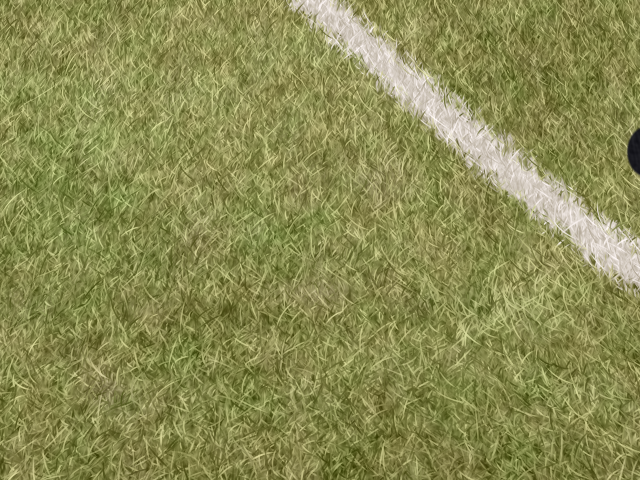
Write a Shadertoy shader that draws this texture.

```glsl
vec3 hash3(vec2 p) {
    vec3 q = fract(vec3(p.xyx) * vec3(0.1031, 0.1030, 0.0973));
    q += dot(q, q.yxz + 33.33);
    return fract((q.xxy + q.yzz) * q.zyx);
}

float gradientNoise(vec2 p) {
    vec2 i = floor(p), f = p - i;
    vec2 u = f * f * f * (f * (f * 6.0 - 15.0) + 10.0);
    vec4 corner;
    for (int k = 0; k < 4; k++) {
        vec2 o = vec2(k & 1, k >> 1);
        float a = 6.2832 * hash3(i + o + 71.0).x;
        corner[k] = dot(vec2(cos(a), sin(a)), f - o);
    }
    vec2 row = mix(corner.xz, corner.yw, u.x);
    return mix(row.x, row.y, u.y);
}

float fbm(vec2 p) {
    float sum = 0.0, amp = 0.7;
    for (int i = 0; i < 4; i++) {
        sum += amp * gradientNoise(p);
        p = mat2(1.6, 1.2, -1.2, 1.6) * p + 3.7;
        amp *= 0.5;
    }
    return sum;
}

float spot(vec2 p, vec2 centre, vec2 radius) {
    vec2 d = (p - centre) / radius;
    return exp(-dot(d, d));
}

vec3 grassColor(float tone, float lush, float dry) {
    vec3 c = mix(vec3(0.325, 0.325, 0.105), vec3(0.75, 0.74, 0.50), tone);
    c += lush * vec3(-0.055, 0.008, -0.025);
    return mix(c, mix(vec3(0.39, 0.35, 0.21), vec3(0.80, 0.76, 0.62), tone), dry);
}

vec3 chalkColor(float tone) {
    return mix(vec3(0.69, 0.65, 0.58), vec3(0.94, 0.91, 0.89), tone);
}

// Signed distance to the painted stripe running down to the right
float stripe(vec2 p) {
    float along = p.x - 0.656;
    float offset = (p.y - 1.0 + 0.835 * along) * 0.768;
    offset += 0.012 * sin(along * 4.64);
    return abs(offset) - 0.037 - 0.004 * along;
}

void mainImage(out vec4 fragColor, in vec2 fragCoord) {
    vec2 p = fragCoord / iResolution.y;
    p.x += 0.66667 - 0.5 * iResolution.x / iResolution.y;

    // Mild perspective: nearer grass is larger
    float depth = 1.0 + 0.4 * p.y;
    vec2 ground = vec2((p.x - 0.667) * depth, p.y * (1.0 + 0.2 * p.y)) + 4.0;
    float pixel = depth / iResolution.y;

    // Broad patches of lush, dry and shaded turf
    float lush = 0.15 + 0.9 * fbm(ground * 9.0 + 9.0)
        + 0.65 * spot(p, vec2(0.14, 0.60), vec2(0.20, 0.22))
        + 0.6 * spot(p, vec2(0.59, 0.51), vec2(0.10, 0.06))
        + 0.35 * spot(p, vec2(0.40, 0.22), vec2(0.09, 0.10))
        + 0.35 * spot(p, vec2(1.00, 0.24), vec2(0.20, 0.12));
    float dry = 0.10 + 0.5 * fbm(ground * 9.0 + 20.0)
        + 0.50 * spot(p, vec2(0.22, 0.18), vec2(0.06, 0.05))
        + 0.30 * spot(p, vec2(0.39, 0.50), vec2(0.06, 0.09))
        + 0.60 * spot(p, vec2(0.67, 0.39), vec2(0.07, 0.03))
        + 0.30 * spot(p, vec2(0.77, 0.62), vec2(0.10, 0.05));
    lush = clamp(lush, -0.1, 1.0);
    dry = clamp(dry, 0.0, 0.75);
    float clumps = gradientNoise(ground * vec2(24.0, 15.0))
        + 0.8 * gradientNoise(ground * vec2(42.0, 28.0) + 5.0);
    float light = 0.04 * smoothstep(0.0, 0.9, p.y) - 0.02
        + 0.16 * fbm(ground * 6.0) + 0.22 * clumps
        + 0.10 * spot(p, vec2(0.40, 0.78), vec2(0.40, 0.25))
        + 0.06 * spot(p, vec2(1.05, 0.40), vec2(0.20, 0.15))
        + 0.12 * spot(p, vec2(0.67, 0.39), vec2(0.07, 0.03))
        - 0.08 * spot(p, vec2(0.40, 0.30), vec2(0.16, 0.12))
        - 0.10 * spot(p, vec2(1.15, 0.85), vec2(0.20, 0.14))
        - 0.10 * spot(p, vec2(0.65, 0.0), vec2(0.7, 0.10));

    // Fibrous layer beneath the blades
    float fibre = gradientNoise(ground * vec2(120.0, 48.0))
        + 0.7 * gradientNoise(ground * vec2(70.0, 100.0));
    float paint = stripe(p) + 0.012 * gradientNoise(ground * 25.0);
    float paintEdge = paint + 0.03 * gradientNoise(ground * vec2(60.0, 30.0));
    float baseTone = 0.36 + light + 0.55 * fibre;
    vec3 color = mix(grassColor(baseTone, lush, dry), chalkColor(baseTone + 0.15),
        smoothstep(0.010, -0.010, paintEdge));

    // Curved blades, from short dense ones to long sparse ones
    for (int layer = 0; layer < 8; layer++) {
        float count = 68.0 - 7.0 * float(layer);
        vec2 g = ground * count + float(layer) * 17.3;
        vec2 cell = floor(g);
        for (int k = 0; k < 9; k++) {
            vec2 id = cell + vec2(k % 3, k / 3) - 1.0;
            vec3 place = hash3(id + float(layer) * 31.0);
            vec3 look = hash3(id + 57.0 + float(layer) * 13.0);
            vec2 v = g - id - place.xy;
            float a = (place.z - 0.5) * mix(2.7, 1.7, p.y);
            v = mat2(cos(a), sin(a), -sin(a), cos(a)) * v;
            float side = abs(v.x - (look.y - 0.5) * 0.6 * v.y * v.y);
            float taper = 1.0 - smoothstep(0.3, 0.9, abs(v.y));
            float width = count * 0.0017 * (0.4 + 0.6 * taper);
            float soft = count * pixel * 0.6;
            float cover = taper * (1.0 - smoothstep(width - soft, width + soft, side));
            float tone = 0.49 + light + (look.x - 0.47) * 1.3 + 0.014 * float(layer);
            float chalk = smoothstep(0.006, -0.006, paint + (look.z - 0.45) * 0.045);
            vec3 blade = mix(grassColor(tone, lush, dry * 1.3 * look.z),
                chalkColor(tone + 0.05), chalk);
            color = mix(color, blade, cover * (0.45 + 0.45 * look.y));
        }
    }

    // Dark rounded object at the right border
    vec2 d = (p - vec2(1.347, 0.684)) / vec2(0.040, 0.052);
    float object = (length(d) - 1.0) * 0.04;
    color = mix(color, vec3(0.10, 0.10, 0.12) + 0.05 * fibre,
        smoothstep(0.003, -0.003, object));

    fragColor = vec4(clamp(color, 0.0, 1.0), 1.0);
}
```
